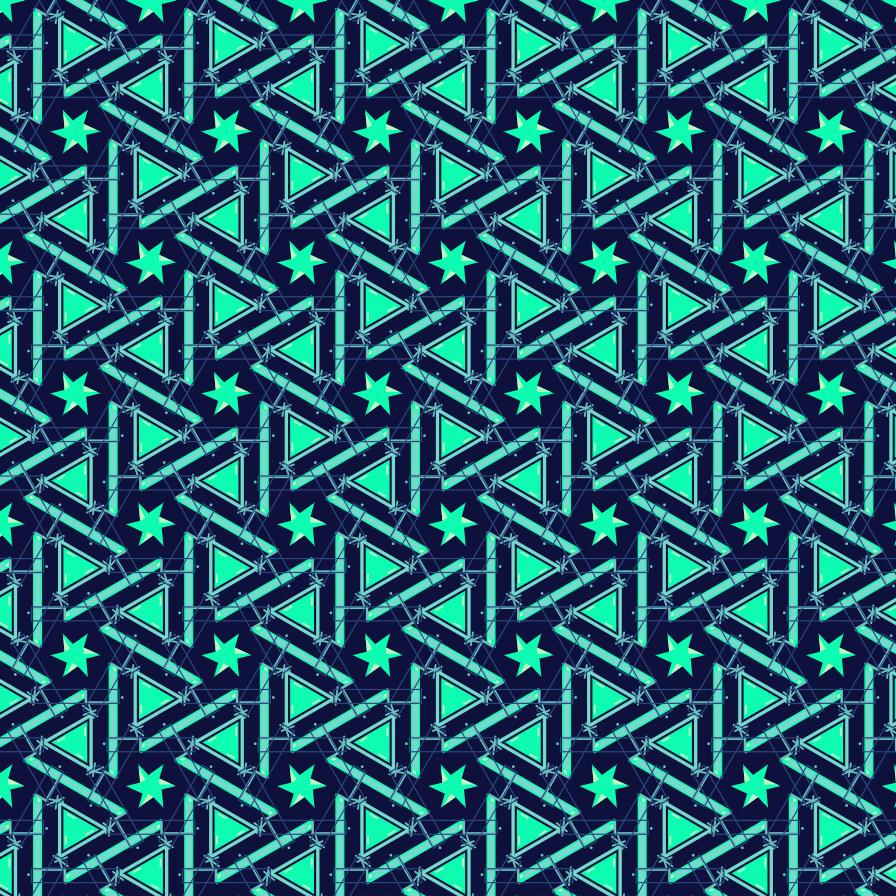
Give the GLSL for this pattern, as a WebGL 1 fragment shader.

```glsl
precision highp float;
// Sixfold lattice of pinwheel stars, framed triangles, slanted bars and wire brackets.
// Each pixel is folded to its nearest star; one motif is turned through six
// sixty-degree steps, keeping the smallest distance for every layer.
uniform vec2 u_resolution;

const float PITCH = 0.1687;                // star spacing, in canvas widths
const vec2 ORIGIN = vec2(0.4215, 0.561);   // one star centre on the canvas
const vec2 CELL = vec2(1.0, 1.7320508);
const mat2 TURN = mat2(0.5, 0.8660254, -0.8660254, 0.5);
const float FAR = 9.0;

const vec3 NAVY = vec3(0.055, 0.065, 0.235);
const vec3 GREEN = vec3(0.05, 0.99, 0.70);
const vec3 AQUA = vec3(0.46, 0.85, 0.80);
const vec3 WIRE = vec3(0.16, 0.28, 0.48);
const vec3 PALE = vec3(0.73, 0.96, 0.76);

float box(vec2 p, vec2 halfSize) {
  vec2 d = abs(p) - halfSize;
  return length(max(d, 0.0)) + min(max(d.x, d.y), 0.0);
}

float segment(vec2 p, vec2 a, vec2 b) {
  vec2 ab = b - a;
  return length(p - a - ab * clamp(dot(p - a, ab) / dot(ab, ab), 0.0, 1.0));
}

// Equilateral triangle pointing along +x, measured from its inner circle
float triangle(vec2 p, float inradius) {
  return max(-p.x, 0.5 * p.x + 0.8660254 * abs(p.y)) - inradius;
}

// Lopsided star arm along +x: shallow side above, steep side below
float starArm(vec2 p, float reach) {
  vec2 q = p - vec2(reach, 0.0);
  float upper = dot(q, normalize(vec2(0.46, 1.0)));
  float lower = dot(q, normalize(vec2(0.245, -1.0)));
  return max(max(upper, lower), -p.x);
}

// Offset from the nearest point of the triangular lattice
vec2 nearestStar(vec2 p) {
  vec2 a = mod(p + 0.5 * CELL, CELL) - 0.5 * CELL;
  vec2 b = mod(p, CELL) - 0.5 * CELL;
  return dot(a, a) < dot(b, b) ? a : b;
}

float bracket(vec2 p) {
  float arm = segment(p, vec2(-0.27, 0.315), vec2(-0.07, 0.315));
  float drop = segment(p, vec2(-0.07, 0.315), vec2(-0.07, 0.23));
  return min(arm - 0.010, drop - 0.008);
}

// Crossed ties beside a triangle corner
float ties(vec2 p) {
  float d = segment(p, vec2(-0.145, 0.405), vec2(-0.05, 0.335));
  d = min(d, segment(p, vec2(-0.135, 0.365), vec2(-0.055, 0.395)));
  return min(d, segment(p, vec2(-0.09, 0.33), vec2(-0.12, 0.415))) - 0.006;
}

vec3 paint(vec3 base, vec3 ink, float d, float pixel) {
  return mix(base, ink, clamp(0.5 - d / pixel, 0.0, 1.0));
}

void main() {
  float side = min(u_resolution.x, u_resolution.y);
  float pixel = 1.0 / (side * PITCH);
  vec2 q = nearestStar((gl_FragCoord.xy / side - ORIGIN) / PITCH);

  float bar = FAR, core = FAR, tip = FAR, frame = FAR, gem = FAR, glint = FAR;
  float star = FAR, facet = FAR, clip = FAR, wire = FAR;

  for (int i = 0; i < 6; i++) {
    // Bar with skewed ends, pale at the tips
    vec2 b = q - vec2(-0.25, 0.433);
    b.y += 0.6 * b.x;
    bar = min(bar, box(b, vec2(0.030, 0.365)));
    core = min(core, box(b, vec2(0.020, 0.325)));
    tip = min(tip, box(b + vec2(0.008, 0.345), vec2(0.010, 0.012)));

    // Framed triangle with a short glint
    vec2 t = q - vec2(0.0, 0.5773503);
    float edge = triangle(t, 0.104);
    frame = min(frame, abs(edge) - 0.011);
    gem = min(gem, edge + 0.025);
    glint = min(glint, box(t - vec2(-0.064, -0.070), vec2(0.006, 0.030)));

    // Pinwheel arm; alternate arms carry a pale facet
    float arm = starArm(q, 0.165);
    star = min(star, arm);
    if (mod(float(i), 2.0) < 0.5) {
      facet = min(facet, max(arm, max(0.055 - q.x, 0.010 - q.y)));
    }

    // Wire rectangle, brackets and bead
    wire = min(wire, abs(box(q - vec2(0.0, 0.273), vec2(0.29, 0.046))) - 0.004);
    clip = min(clip, min(bracket(q), ties(q)));
    clip = min(clip, length(q - vec2(-0.31, 0.28)) - 0.009);
    q = TURN * q;
  }

  vec3 color = paint(NAVY, GREEN, bar, pixel);
  color = paint(color, AQUA, core, pixel);
  color = paint(color, PALE, tip, pixel);
  color = paint(color, AQUA, frame, pixel);
  color = paint(color, GREEN, gem, pixel);
  color = paint(color, PALE, glint, pixel);
  color = paint(color, GREEN, star, pixel);
  color = paint(color, PALE, facet, pixel);
  color = paint(color, mix(WIRE, AQUA, 0.85), clip, pixel);
  color = paint(color, WIRE, wire, pixel);
  gl_FragColor = vec4(color, 1.0);
}
```
